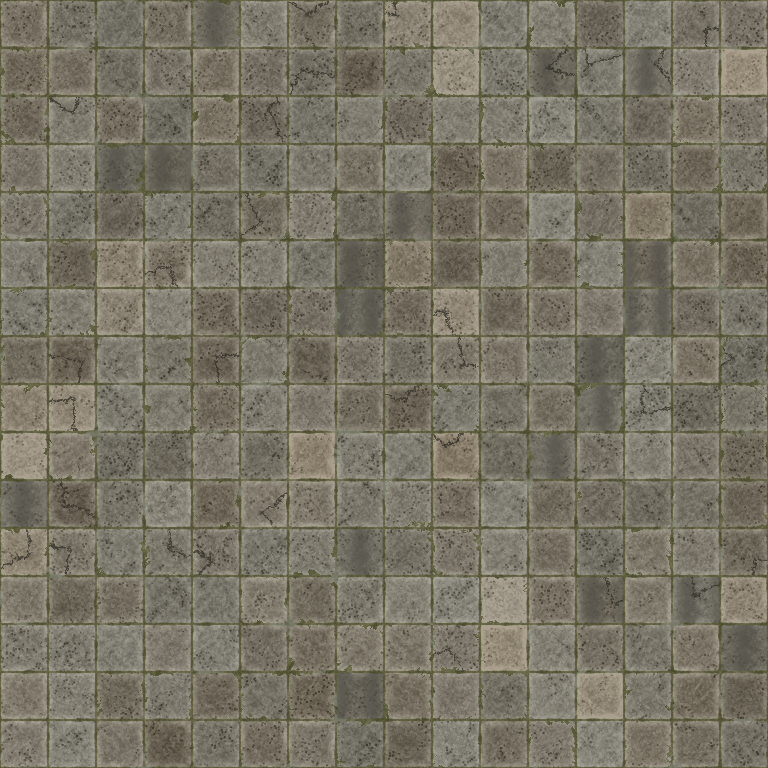
Reproduce this texture procedurally as a WebGL 1 fragment shader.

```glsl
precision highp float;
// Weathered square stone paving with mossy joints, stains, pits and cracks.
uniform vec2 u_resolution;

#define TILES 16.0         // repeats across and down
#define JOINT 0.021        // half joint width, in tiles
#define CORNER 0.05        // corner radius, in tiles
#define TILE_TONE 0.38     // brightness spread between tiles
#define MOTTLE 0.32        // cloudy variation inside a tile
#define GRAIN 0.34         // fine speckle
#define STAIN 0.42         // dark blot depth
#define RIM 0.24           // pale worn border
#define CRACKED 0.10       // share of cracked tiles
#define SOOTY 0.04         // share of sooty tiles
#define BLEACHED 0.05      // share of bleached tiles
#define CHIPPED 0.30       // share of tiles with mossy chipped edges

const vec3 STONE_DARK = vec3(0.34, 0.32, 0.27);
const vec3 STONE_PALE = vec3(0.60, 0.58, 0.53);
const vec3 CRACK_COLOR = vec3(0.20, 0.19, 0.16);
const vec3 SOOT_COLOR = vec3(0.33, 0.32, 0.29);
const vec3 MOSS_DARK = vec3(0.27, 0.28, 0.15);
const vec3 MOSS_LIGHT = vec3(0.43, 0.43, 0.30);
const vec3 LICHEN = vec3(0.52, 0.54, 0.48);

vec4 hash4(vec2 p) {
  vec4 k = vec4(dot(p, vec2(127.1, 311.7)), dot(p, vec2(269.5, 183.3)),
                dot(p, vec2(419.2, 371.9)), dot(p, vec2(71.7, 233.1)));
  return fract(sin(k) * 43758.5);
}

// Warped, rotated layers of sines, roughly -0.8 to 0.8.
float mottle(vec2 p) {
  float sum = 0.0, amp = 0.5;
  for (int i = 0; i < 5; i++) {
    p += 0.6 * sin(p.yx * 1.3 + vec2(1.7, 4.1));
    sum += amp * sin(p.x) * sin(p.y);
    p = mat2(1.5, 1.1, -1.1, 1.5) * p + 3.7;
    amp *= 0.66;
  }
  return sum;
}

// Cellular noise: distance to the nearest point and that point's random value.
vec2 cellular(vec2 p) {
  vec2 cell = floor(p), nearest = vec2(8.0, 0.0);
  for (int y = -1; y <= 1; y++) {
    for (int x = -1; x <= 1; x++) {
      vec2 c = cell + vec2(float(x), float(y));
      vec4 h = hash4(c);
      float d = length(c + h.xy - p);
      if (d < nearest.x) nearest = vec2(d, h.z);
    }
  }
  return nearest;
}

// Distance inward from the border of a rounded unit tile.
float insetDistance(vec2 f) {
  vec2 b = abs(f - 0.5) - (0.5 - CORNER);
  return CORNER - length(max(b, 0.0)) - min(max(b.x, b.y), 0.0);
}

// Two wandering, crossing hairlines.
float cracks(vec2 f, vec4 seed, float wobble, float aa) {
  float mask = 0.0, angle = seed.x * 6.283;
  for (int i = 0; i < 2; i++) {
    vec2 dir = vec2(cos(angle), sin(angle));
    vec2 q = f - 0.5 - 0.5 * (seed.yz - 0.5);
    float d = abs(dot(q, dir) + 0.06 * wobble);
    float along = dot(q, vec2(-dir.y, dir.x));
    float reach = smoothstep(-0.12, 0.02, along);
    mask = max(mask, reach * (1.0 - smoothstep(0.006, 0.014 + aa, d)));
    angle += 1.1 + seed.w;
  }
  return mask;
}

void main() {
  vec2 p = gl_FragCoord.xy / u_resolution.y * TILES;
  float aa = 0.7 * TILES / u_resolution.y;
  vec2 id = floor(p), f = fract(p);
  vec4 look = hash4(id + 3.0), wear = hash4(id + 57.0), seed = hash4(id + 131.0);

  // Noise fields, shifted per tile
  vec2 q = p * 5.0 + look.xy * 40.0;
  float cloud = mottle(q), rough = mottle(q * 3.7 + 9.0);
  float creep = mottle(p * 7.0);
  vec2 spots = cellular(p * 13.0), specks = cellular(p * 23.0);
  float inset = insetDistance(f);

  // Stone tone: tile brightness, clouds, grain and worn rim
  float tone = 0.60 + TILE_TONE * (look.w - 0.5);
  tone += MOTTLE * (0.9 * cloud + rough) + GRAIN * (specks.y - 0.5);
  tone += RIM * (1.0 - smoothstep(0.03, 0.15, inset + 0.05 * rough));
  float inner = smoothstep(0.04, 0.24, inset + 0.08 * rough);
  tone -= STAIN * inner * smoothstep(0.05, 0.65, cloud + 0.4 * rough + 0.6 * look.z - 0.15);

  // Clustered pits
  float pits = (1.0 - smoothstep(0.15, 0.42, spots.x)) * step(0.55, spots.y);
  tone -= 0.65 * pits * smoothstep(0.0, 0.5, 0.7 * wear.y - 0.25 - cloud);

  // Bleached and sooty tiles
  float bleached = step(1.0 - BLEACHED, wear.x);
  tone += 0.32 * bleached;
  vec3 color = mix(STONE_DARK, STONE_PALE, clamp(tone, -0.35, 1.2));
  color += vec3(0.016, 0.0, -0.016) * (look.z - 0.5 + bleached);
  float streak = 0.65 + 0.35 * sin(f.x * 9.0 + seed.x * 6.0 + 0.8 * rough);
  color = mix(color, SOOT_COLOR, 0.75 * streak * step(wear.x, SOOTY));

  // Cracks
  float cracked = step(1.0 - CRACKED, wear.z);
  color = mix(color, CRACK_COLOR, 0.8 * cracked * cracks(f, seed, rough + cloud, aa));

  // Mossy joints, creeping into chipped edges
  float chip = step(1.0 - CHIPPED, wear.w) * 0.22 * max(0.0, cloud + 0.4 * rough - 0.3);
  float border = inset - chip + 0.014 * creep;
  float joint = 1.0 - smoothstep(JOINT - aa * 0.5, JOINT + aa, border);
  vec3 moss = mix(MOSS_DARK, MOSS_LIGHT, clamp(0.5 + 0.6 * creep + 0.4 * (specks.y - 0.5), 0.0, 1.0));
  moss = mix(moss, LICHEN, 0.7 * smoothstep(0.35, 0.7, mottle(p * 2.3 + 20.0)));
  color = mix(color, moss, 0.92 * joint);

  gl_FragColor = vec4(clamp(color, 0.0, 1.0), 1.0);
}
```
